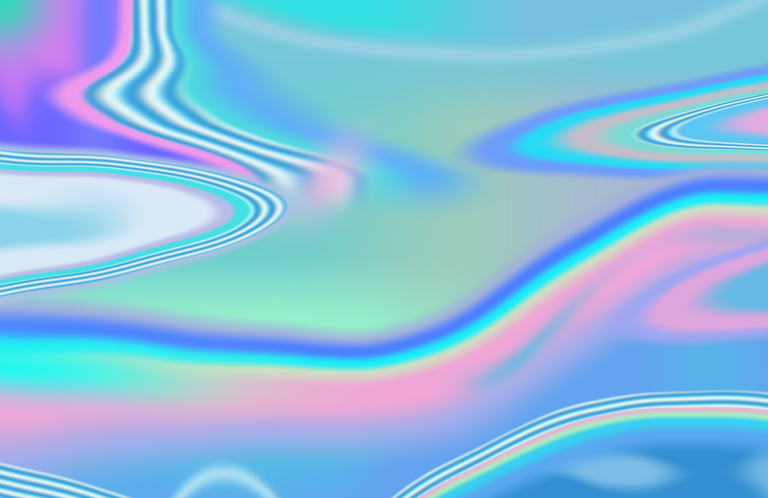
Write a Shadertoy shader that draws this background.

```glsl
// Holographic foil: soft iridescent folds with thin film stripes along their rims.

vec2 gradientAt(vec2 cell) {
    float a = 6.2832 * fract(sin(dot(cell, vec2(127.1, 311.7))) * 43758.5);
    return vec2(cos(a), sin(a));
}

float gradientNoise(vec2 p) {
    vec2 i = floor(p), f = p - i, u = f * f * f * (f * (f * 6.0 - 15.0) + 10.0);
    vec2 e = vec2(0, 1);
    float low = mix(dot(gradientAt(i), f), dot(gradientAt(i + e.yx), f - e.yx), u.x);
    float high = mix(dot(gradientAt(i + e), f - e), dot(gradientAt(i + 1.0), f - 1.0), u.x);
    return mix(low, high, u.y);
}

// Lays a tint over the colour as t rises from a to b.
void blend(inout vec3 col, vec3 tint, float a, float b, float t) {
    col = mix(col, tint, smoothstep(a, b, t));
}

float bell(float x, float width) {
    return exp(-x * x / (width * width));
}

// Thin-film interference stripes, one per unit of t.
vec3 film(float t) {
    return vec3(0.55, 0.8, 0.91) + vec3(0.32, 0.16, 0.07) * cos(6.2832 * (t + vec3(0, 0.05, 0.14)));
}

// Depth inside a rounded fold that opens towards +x.
float foldDepth(vec2 p, vec2 tip, float slope, float narrowness) {
    float dx = p.x - tip.x, dy = p.y - tip.y - slope * dx;
    return (dx - narrowness * dy * dy) / (1.0 + 90.0 * dy * dy);
}

float ribbonCrest(float x) {
    return 0.345 - 0.045 * smoothstep(0.1, 0.65, x) + 0.33 * smoothstep(0.72, 1.45, x);
}

vec3 backdrop(vec2 p) {
    vec3 col = mix(vec3(0.44, 0.81, 0.8), vec3(0.61, 0.8, 0.74), smoothstep(0.6, 0.95, p.x + 0.3 * (0.6 - p.y)));
    blend(col, vec3(0.66, 0.73, 0.82), 0.9, 1.25, p.x);
    col = mix(col, vec3(0.59, 0.94, 0.8), (1.0 - smoothstep(0.34, 0.5, p.y)) * (1.0 - smoothstep(0.7, 1.05, p.x)));
    blend(col, vec3(0.46, 0.78, 0.85), 0.74, 0.9, p.y);
    // Upper sheet with a pale rim
    float sheet = p.y - 0.885 - 0.35 * pow(p.x - 0.95, 2.0);
    blend(col, mix(vec3(0.2, 0.88, 0.89), vec3(0.47, 0.75, 0.88), smoothstep(0.7, 1.1, p.x)), 0.0, 0.06, sheet);
    return mix(col, vec3(0.66, 0.83, 0.92), 0.65 * bell(sheet, 0.018));
}

// Violet corner bounded by a winding striped band
void violetCorner(inout vec3 col, vec2 p, float n) {
    vec3 layer = col;
    float edge = 0.26 - 0.11 * bell(p.y - 0.81, 0.06) + 0.24 * (1.0 - smoothstep(0.64, 0.76, p.y));
    float q = (edge - p.x) / (2.6 - 1.6 * smoothstep(0.78, 0.95, p.y));
    blend(layer, vec3(0.37, 0.69, 0.96), -0.2, -0.135, q);
    blend(layer, vec3(0.3, 0.86, 0.88), -0.14, -0.09, q);
    blend(layer, film(q / 0.032 + n), -0.1, -0.075, q);
    blend(layer, vec3(0.94, 0.6, 0.92), -0.014, 0.0, q);
    float rise = p.y + 0.16 * gradientNoise(p * vec2(10, 4));
    vec3 violet = mix(vec3(0.42, 0.4, 1), vec3(0.86, 0.48, 0.95), smoothstep(0.74, 0.9, rise));
    violet = mix(violet, vec3(0.45, 0.48, 1), bell(p.x - 0.2, 0.05));
    violet = mix(violet, vec3(0.2, 0.85, 0.72), bell(length(p - vec2(0, 1)), 0.09));
    blend(layer, violet, 0.004, 0.03, q);
    col = mix(col, layer, smoothstep(0.56, 0.66, p.y));
    // Pink sheen past the band
    vec2 g = mat2(0.8, 0.6, -0.6, 0.8) * (p - vec2(0.66, 0.64));
    col = mix(col, vec3(0.91, 0.73, 0.88), 0.9 * bell(length(g / vec2(0.6, 1.1)), 0.09));
}

void rightWedge(inout vec3 col, vec2 p, float n) {
    float t = foldDepth(p, vec2(0.97, 0.7), 0.1, 44.0);
    blend(col, vec3(0.43, 0.61, 0.98), -0.08, 0.02, t);
    blend(col, vec3(0.15, 0.86, 0.96), 0.03, 0.09, t);
    blend(col, vec3(0.77, 0.74, 0.79), 0.1, 0.19, t);
    blend(col, vec3(0.48, 0.86, 0.83), 0.2, 0.28, t);
    blend(col, film(t / 0.042 + n), 0.29, 0.32, t);
    blend(col, vec3(0.36, 0.78, 0.95), 0.37, 0.41, t);
    blend(col, vec3(0.88, 0.67, 0.88), 0.43, 0.54, t);
}

void ribbon(inout vec3 col, vec2 p, float n) {
    float slope = (ribbonCrest(p.x + 0.01) - ribbonCrest(p.x - 0.01)) / 0.02;
    float d = (ribbonCrest(p.x) - p.y) / sqrt(1.0 + slope * slope);
    d *= mix(0.65, 1.0, smoothstep(0.0, 0.6, p.x));
    blend(col, vec3(0.63, 0.69, 0.87), -0.055, -0.015, d);
    blend(col, vec3(0.3, 0.5, 1), -0.025, 0.004, d);
    blend(col, vec3(0.1, 0.93, 0.97), 0.006, 0.03, d);
    blend(col, vec3(0.82, 0.87, 0.76), 0.03, 0.05, d);
    blend(col, vec3(0.94, 0.65, 0.84), 0.045, 0.08, d);
    blend(col, vec3(0.65, 0.68, 0.92), 0.11, 0.18, d);
    vec3 blue = mix(vec3(0.39, 0.64, 0.94), vec3(0.32, 0.73, 0.9), smoothstep(-0.2, 0.4, n));
    blend(col, blue, 0.16, 0.25, d);
    // Mint tongue on the left, teal crease on the right
    vec3 mint = mix(vec3(0.15, 0.97, 0.94), vec3(0.74, 0.91, 0.75), smoothstep(0.0, 0.6, p.x));
    col = mix(col, mint, bell(p.y - 0.265 + 0.08 * p.x, 0.05) * (1.0 - smoothstep(0.15, 0.78, p.x)));
    float crease = p.y - 0.24 - 0.3 * smoothstep(0.95, 1.35, p.x);
    col = mix(col, vec3(0.33, 0.74, 0.89), 0.75 * bell(crease, 0.03) * smoothstep(0.85, 1.05, p.x) * smoothstep(0.06, 0.14, d));
    // Pink fold beneath
    float t = foldDepth(p, vec2(1.22, 0.35), 0.22, 30.0);
    blend(col, vec3(0.62, 0.65, 0.94), -0.03, 0.04, t);
    blend(col, vec3(0.87, 0.65, 0.87), 0.04, 0.1, t);
    blend(col, vec3(0.4, 0.73, 0.89), 0.14, 0.25, t);
}

void lowerLobes(inout vec3 col, vec2 p, float n) {
    float x = p.x - 1.42;
    float t = (0.22 - 0.55 * x * x - p.y) / sqrt(1.0 + 1.21 * x * x);
    blend(col, film(t / 0.016 + 0.5 * n), -0.003, 0.005, t);
    blend(col, vec3(0.9, 0.72, 0.82), 0.03, 0.035, t);
    blend(col, vec3(0.66, 0.92, 0.76), 0.037, 0.045, t);
    blend(col, vec3(0.22, 0.82, 0.95), 0.046, 0.058, t);
    blend(col, vec3(0.35, 0.66, 0.94), 0.06, 0.085, t);
    vec3 deep = mix(vec3(0.2, 0.56, 0.82), vec3(0.48, 0.74, 0.9), smoothstep(0.0, 0.4, gradientNoise(p * vec2(4, 9))));
    blend(col, deep, 0.085, 0.13, t);
    // Pale curl and striped corner
    float curl = 0.05 - 6.0 * pow(p.x - 0.45, 2.0) - p.y;
    col = mix(col, vec3(0.74, 0.9, 0.95), 0.8 * bell(curl, 0.018));
    float corner = 0.068 - 0.26 * p.x - p.y;
    blend(col, film(corner / 0.018), -0.006, 0.004, corner);
}

void paleTongue(inout vec3 col, vec2 p, float n) {
    float t = foldDepth(vec2(-p.x, p.y), vec2(-0.58, 0.585), -0.06, 25.0);
    blend(col, vec3(0.67, 0.76, 0.89), -0.05, 0.0, t);
    blend(col, film(t / 0.03 + 0.5 + 0.6 * n), -0.006, 0.012, t);
    blend(col, vec3(0.27, 0.88, 0.89), 0.065, 0.085, t);
    blend(col, vec3(0.72, 0.74, 0.9), 0.1, 0.12, t);
    blend(col, vec3(0.85, 0.91, 0.97), 0.125, 0.17, t);
    blend(col, vec3(0.54, 0.83, 0.92), 0.28, 0.55, t + 0.25 * gradientNoise(p * vec2(3, 14)));
}

void mainImage(out vec4 fragColor, in vec2 fragCoord) {
    vec2 p = fragCoord / iResolution.y;
    p += 0.014 * vec2(gradientNoise(p * 4.0), gradientNoise(p * 4.0 + 17.0));
    float n = gradientNoise(p * 3.0 + 5.0);
    vec3 col = backdrop(p);
    violetCorner(col, p, n);
    rightWedge(col, p, n);
    ribbon(col, p, n);
    lowerLobes(col, p, n);
    paleTongue(col, p, n);
    fragColor = vec4(col, 1);
}
```
